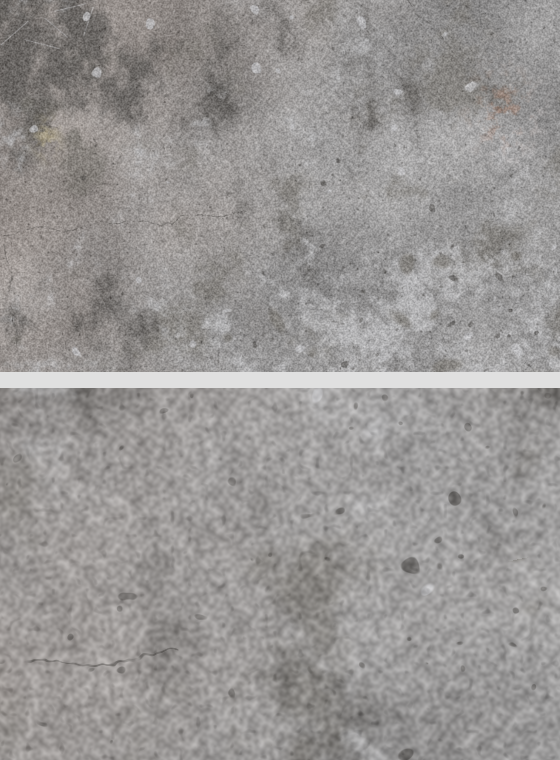
Top: the whole. Bottom: its middle third, enlarged.
A Shadertoy shader for this texture:

```glsl
// Weathered concrete wall: mottled grey cement with dark damp stains near the
// top, pale salt bloom low on the right, sandy grain, pits, chips and cracks.
// Layers of gradient noise are thresholded into masks and mixed in turn.

const vec3 CEMENT_WARM = vec3(0.596, 0.570, 0.555);
const vec3 CEMENT_COOL = vec3(0.602, 0.598, 0.598);
const vec3 STAIN = vec3(0.365, 0.355, 0.345);
const vec3 OLIVE = vec3(0.475, 0.462, 0.440);
const vec3 BLOOM = vec3(0.735, 0.735, 0.742);
const vec3 CHIP = vec3(0.76, 0.76, 0.77);
const vec3 PIT = vec3(0.30, 0.29, 0.28);
const vec3 RUST = vec3(0.62, 0.48, 0.41);
const vec3 OCHRE = vec3(0.68, 0.64, 0.54);
const float MOTTLE = 0.12;
const float GRAIN_FINE = 0.135;
const float GRAIN_COARSE = 0.10;
const float TAU = 6.28319;
const uint PCG = 1664525u;

// Integer hash of a lattice cell, two values in 0..1
vec2 hash2(vec2 cell) {
    uvec2 q = uvec2(ivec2(cell)) * PCG + 1013904223u;
    q.x += q.y * PCG;
    q.y += q.x * PCG;
    q ^= q >> 16u;
    q.x += q.y * PCG;
    q.y += q.x * PCG;
    q ^= q >> 16u;
    return vec2(q) * exp2(-32.0);
}

float corner(vec2 cell, vec2 offset) {
    float angle = TAU * hash2(cell).x;
    return dot(vec2(cos(angle), sin(angle)), offset);
}

float gradientNoise(vec2 p) {
    vec2 i = floor(p), f = p - i, e = vec2(1.0, 0.0);
    vec2 u = f * f * f * (f * (f * 6.0 - 15.0) + 10.0);
    return mix(mix(corner(i, f), corner(i + e.xy, f - e.xy), u.x),
               mix(corner(i + e.yx, f - e.yx), corner(i + 1.0, f - 1.0), u.x), u.y);
}

float fbm(vec2 p) {
    float sum = 0.0, amp = 1.0;
    for (int i = 0; i < 5; i++) {
        sum += amp * gradientNoise(p);
        p = mat2(1.6, 1.2, -1.2, 1.6) * p + 17.3;
        amp *= 0.55;
    }
    return sum;
}

// Soft elliptical weight
float patchAt(vec2 p, vec2 centre, vec2 radius) {
    vec2 d = (p - centre) / radius;
    return exp(-dot(d, d));
}

// Irregular spots, at most one per grid cell
float spots(vec2 p, float scale, float chance, float radius, float seed, float aa) {
    vec2 q = p * scale, base = floor(q);
    float rough = radius * 0.9 * gradientNoise(q * 0.4 / radius + seed);
    float mask = 0.0, soft = aa * scale;
    for (int y = -1; y <= 1; y++)
    for (int x = -1; x <= 1; x++) {
        vec2 cell = base + vec2(x, y);
        vec2 place = hash2(cell + seed), kind = hash2(cell + seed + 57.0);
        vec2 d = q - cell - 0.15 - 0.7 * place;
        float a = TAU * kind.y;
        d = mat2(cos(a), sin(a), -sin(a), cos(a)) * d;
        d.x *= mix(0.45, 1.0, place.y);
        float size = radius * mix(0.35, 1.0, place.x * place.x);
        float spot = 1.0 - smoothstep(-soft, soft, length(d) + rough - size);
        mask = max(mask, spot * step(kind.x, chance));
    }
    return mask;
}

float stroke(vec2 p, vec2 a, vec2 b, float halfWidth, float aa) {
    vec2 d = b - a;
    float t = clamp(dot(p - a, d) / dot(d, d), 0.0, 1.0);
    return 1.0 - smoothstep(halfWidth - aa * 0.5, halfWidth + aa, length(p - a - d * t));
}

void mainImage(out vec4 fragColor, in vec2 fragCoord) {
    vec2 p = fragCoord / iResolution.y;
    float aa = 1.0 / iResolution.y;
    float speckle = fbm(p * 26.0 + 41.0);
    float cloud = fbm(p * 4.0 + 9.0);

    // Cement body, warmer at the upper left
    float cool = smoothstep(0.2, 1.3, p.x + 0.5 * (1.0 - p.y) + 0.3 * cloud);
    vec3 col = mix(CEMENT_WARM, CEMENT_COOL, cool);
    col += MOTTLE * fbm(p * 2.6 + 3.0) + 0.035 * speckle;
    float olive = smoothstep(0.1, 0.6, fbm(p * 4.5 + 71.0) + 0.25 * speckle);
    col = mix(col, OLIVE, 0.6 * olive);

    // Damp stains running down from the top
    float damp = fbm(p * vec2(5.5, 3.4) + 23.0) + 0.2 * speckle;
    damp += 0.6 * patchAt(p, vec2(0.12, 0.95), vec2(0.18, 0.24));
    damp += 0.27 * smoothstep(0.4, 1.0, p.y) - 0.25 * smoothstep(0.9, 1.3, p.x);
    col = mix(col, STAIN, 0.8 * smoothstep(0.2, 0.85, damp));

    // Salt bloom with crumbly edges
    float low = patchAt(p, vec2(1.2, 0.18), vec2(0.36, 0.2));
    float salt = 0.75 * cloud + 0.45 * speckle + 0.5 * low;
    salt += 0.24 * smoothstep(0.4, 0.0, p.y);
    col = mix(col, BLOOM, 0.8 * smoothstep(0.22, 0.8, salt));

    // Rust and ochre tints
    float rust = patchAt(p, vec2(1.35, 0.7), vec2(0.07, 0.09));
    float ochre = patchAt(p, vec2(0.125, 0.63), vec2(0.035, 0.05));
    col = mix(col, RUST, 0.6 * rust * smoothstep(-0.1, 0.5, speckle));
    col = mix(col, OCHRE, 0.9 * ochre * smoothstep(-0.4, 0.3, speckle));

    // Pits, damp spots and pale chips
    col = mix(col, OLIVE, 0.65 * spots(p, 9.0, 0.08 + 0.4 * low, 0.2, 11.0, 3.0 * aa));
    col = mix(col, PIT, 0.55 * spots(p, 17.0, 0.03 + 0.25 * low, 0.13, 29.0, aa));
    col = mix(col, PIT, 0.45 * spots(p, 42.0, 0.14, 0.14, 83.0, aa));
    col = mix(col, CHIP, 0.75 * spots(p, 7.0, 0.35, 0.085, 131.0, aa));

    // Wandering cracks, broken along their length
    vec2 w = p + 0.022 * vec2(fbm(p * 9.0), fbm(p * 9.0 + 50.0));
    float crack = stroke(w, vec2(0.0, 0.375), vec2(0.66, 0.43), 0.0008, aa);
    crack = max(crack, stroke(w, vec2(0.01, 0.34), vec2(0.045, 0.05), 0.0012, aa));
    crack = max(crack, stroke(w, vec2(1.08, 1.02), vec2(1.22, 0.85), 0.0008, aa));
    col = mix(col, PIT, 0.5 * crack * smoothstep(-0.5, 0.3, speckle));

    // Pale scratches in the upper left
    for (int i = 0; i < 5; i++) {
        vec2 h = hash2(vec2(i, 7)), k = hash2(vec2(i, 19));
        vec2 start = vec2(0.24, 0.87) * vec2(h.x, 1.0) + vec2(0.0, 0.12 * h.y);
        vec2 end = start + (k - vec2(0.4, 0.3)) * 0.17;
        col = mix(col, CHIP, 0.45 * stroke(p, start, end, 0.0008, aa));
    }

    // Sandy grain
    col += GRAIN_FINE * gradientNoise(mat2(0.8, 0.6, -0.6, 0.8) * p * 185.0);
    col += GRAIN_COARSE * gradientNoise(mat2(0.6, 0.8, -0.8, 0.6) * p * 83.0);
    col -= 0.09 * smoothstep(0.25, 0.6, gradientNoise(p * 131.0 + 5.5));
    fragColor = vec4(clamp(col, 0.0, 1.0), 1.0);
}
```
